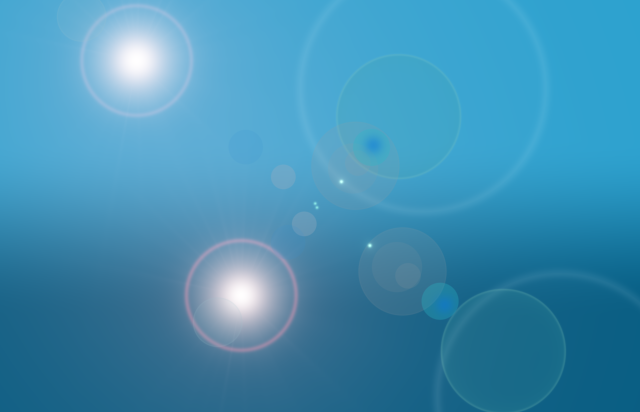
This background is drawn by a WebGL 2 fragment shader. Its source:

```glsl
#version 300 es
precision highp float;
// Two mirrored lens flares over a teal-blue vertical gradient.

uniform vec2 u_resolution;
out vec4 fragColor;

float hash(float n) {
    return fract(sin(n * 127.1) * 43758.5453);
}

// Smooth noise around the circle, wrapping after the given number of cells
float angularNoise(float turn, float cells) {
    float x = turn * cells;
    float i = floor(x);
    return mix(hash(mod(i, cells)), hash(mod(i + 1.0, cells)), smoothstep(0.0, 1.0, x - i));
}

vec3 screen(vec3 base, vec3 light) {
    return 1.0 - (1.0 - base) * (1.0 - clamp(light, 0.0, 1.0));
}

float disc(float d, float radius) {
    float aa = 0.8 / u_resolution.y;
    return 1.0 - smoothstep(radius - aa, radius + aa, d);
}

float band(float d, float radius, float width) {
    float x = (d - radius) / width;
    return exp(-x * x);
}

// Soft core, halo, thin rays and the coloured ring around a light
vec3 addLight(vec3 col, vec2 q, vec3 ringTint) {
    float r = length(q);
    float turn = atan(q.y, q.x) / 6.2831853 + 0.5;
    float rays = pow(angularNoise(turn, 90.0), 4.0) * exp(-r / 0.16) * smoothstep(0.03, 0.12, r);
    col = screen(col, vec3(1.0, 0.52, 0.5) * 0.32 * exp(-r / 0.35));
    col = screen(col, vec3(0.85, 0.68, 0.66) * exp(-r * r / 0.0095));
    col = screen(col, vec3(1.0, 0.98, 0.98) * exp(-r * r / 0.0016));
    col = screen(col, vec3(0.08, 0.06, 0.07) * rays);
    return screen(col, ringTint * band(r, 0.133, 0.006));
}

// Reflections lie on the axis from the light through the centre
vec3 addGhosts(vec3 col, vec2 p, vec2 light) {
    // Large rainbow-like arc
    float d = length(p + 1.31 * light);
    col = screen(col, vec3(0.07, 0.08, 0.09) * band(d, 0.299, 0.012));
    col = screen(col, vec3(0.015, 0.012, 0.01) * disc(d, 0.3));

    // Green disc, brighter toward its rim
    d = length(p + light);
    float rim = pow(min(d / 0.152, 1.0), 6.0);
    col = mix(col, vec3(0.28, 0.64, 0.63), disc(d, 0.152) * (0.13 + 0.09 * rim));
    col = screen(col, vec3(0.07, 0.09, 0.06) * band(d, 0.15, 0.003));

    // Nested grey discs
    vec3 grey = vec3(0.6, 0.61, 0.63);
    d = length(p + 0.45 * light);
    col = mix(col, grey, 0.16 * disc(d, 0.107) + 0.04 * band(d, 0.106, 0.002));
    col = mix(col, grey, 0.12 * disc(length(p + 0.42 * light), 0.061));
    col = mix(col, grey, 0.15 * disc(length(p + 0.48 * light), 0.031));

    // Cyan disc with a blue heart
    d = length(p + 0.655 * light);
    col = mix(col, vec3(0.16, 0.72, 0.78), 0.32 * disc(d, 0.045));
    d = length(p + 0.68 * light);
    col = mix(col, vec3(0.04, 0.46, 0.86), 0.5 * exp(-d * d / 0.0005));

    // Discs on the side of the light
    col = mix(col, vec3(0.62, 0.68, 0.75), 0.32 * disc(length(p - 0.2 * light), 0.03));
    col = mix(col, vec3(0.2, 0.56, 0.82), 0.14 * disc(length(p - 0.405 * light), 0.042));
    d = length(p - 1.3 * light);
    col = mix(col, vec3(0.62, 0.76, 0.8), 0.11 * disc(d, 0.06) + 0.08 * band(d, 0.059, 0.002));

    // Sparks
    d = length(p + 0.272 * light);
    col = screen(col, vec3(0.55, 0.95, 0.85) * (exp(-d * d / 0.00002) + 0.3 * exp(-d / 0.008)));
    d = length(p - 0.017 * light + vec2(0.004, 0.0));
    return screen(col, vec3(0.35, 0.75, 0.6) * exp(-d * d / 0.000014));
}

void main() {
    // Height spans one unit, with the origin at the centre
    vec2 p = (gl_FragCoord.xy - 0.5 * u_resolution) / u_resolution.y;
    vec2 upperLight = vec2(-0.445, 0.353);
    vec2 lowerLight = vec2(-0.191, -0.217);

    // Bright sky above, deep blue below
    vec3 col = mix(vec3(0.0, 0.355, 0.505), vec3(0.16, 0.63, 0.81), smoothstep(-0.27, 0.16, p.y));

    col = addLight(col, p - upperLight, vec3(0.22, 0.08, 0.1));
    col = addLight(col, p - lowerLight, vec3(0.36, 0.08, 0.1));
    col = addGhosts(col, p, upperLight);
    col = addGhosts(col, p, lowerLight);

    fragColor = vec4(col, 1.0);
}
```
